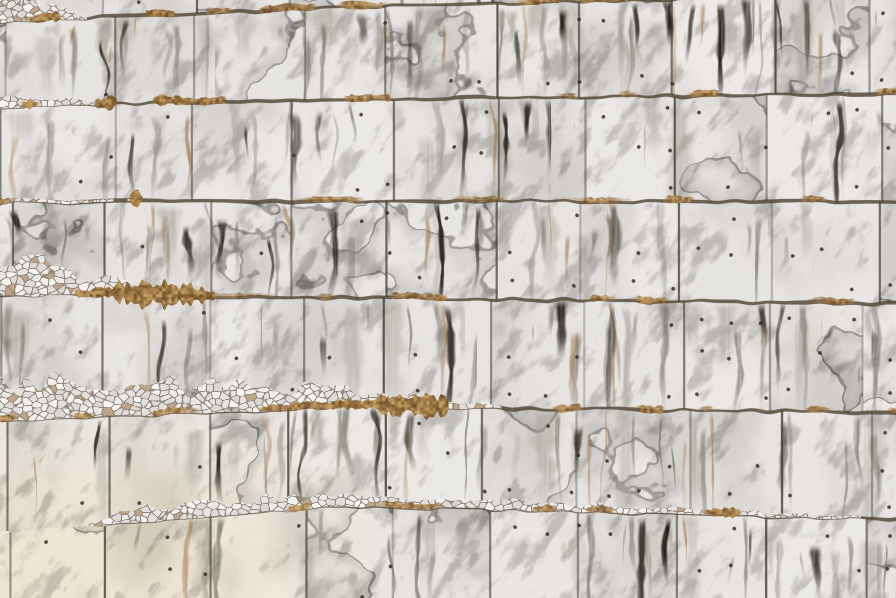
Write a Shadertoy shader that draws this texture.

```glsl
// A terraced marble quarry wall: seven courses of pale sawn blocks under ledges.
// Ledges are bent lines; each course gets hashed joints, drill holes and
// runoff streaks, then cellular rubble and dry scrub lie on the ledges.

vec3 hash3(vec3 p) {
  p = fract(p * vec3(.1031, .1030, .0973));
  p += dot(p, p.yxz + 33.33);
  return fract((p.xxy + p.yxx) * p.zyx);
}

float noise(vec2 p) {
  vec2 i = floor(p), f = fract(p), e = vec2(0, 1);
  f *= f * (3. - 2. * f);
  return mix(mix(hash3(vec3(i, 7)).x, hash3(vec3(i + e.yx, 7)).x, f.x),
             mix(hash3(vec3(i + e, 7)).x, hash3(vec3(i + 1., 7)).x, f.x), f.y);
}

float fbm(vec2 p) {
  float sum = 0., amp = .5;
  for (int i = 0; i < 5; i++, amp *= .5) {
    sum += amp * noise(p);
    p = mat2(1.6, 1.2, -1.2, 1.6) * p + 5.3;
  }
  return sum;
}

// Smooth coverage of a band of half width w
float band(float d, float w) {
  return 1. - smoothstep(w, w + 1.5 / iResolution.y, abs(d));
}

// Runoff coverage in one course; v runs from 0 at its top to 1
float streaks(float x, float v, float row, float freq, float width, float density) {
  float cover = 0.;
  for (float j = -1.; j <= 1.; j++) {
    float id = floor(x * freq) + j;
    vec3 a = hash3(vec3(id, row, freq)), b = hash3(vec3(id, row + 31., freq));
    float bend = (noise(vec2(v * 3., id * 7.3 + row * 13.)) - .5) * .016;
    float d = abs(x - (id + .2 + .6 * a.x) / freq - bend);
    float reach = mix(.3, 1.5, a.y), start = b.x * b.x * .4;
    float w = width * mix(.4, 1.4, a.z) * (1.1 - .5 * v / reach);
    w = max(w * (.6 + .8 * noise(vec2(id * 5., v * 9.))), .001);
    float s = 1. - smoothstep(.25 * w, w, d);
    s *= smoothstep(start - .03, start + .08, v) * (1. - smoothstep(.5 * reach, reach, v));
    cover = max(cover, s * step(b.y, density) * (.5 + .5 * b.z));
  }
  return cover;
}

// Nearest two distances and the tone of the nearest stone
vec3 stones(vec2 p) {
  vec3 best = vec3(9, 9, 0);
  for (int k = 0; k < 9; k++) {
    vec2 cell = floor(p) + vec2(k % 3 - 1, k / 3 - 1);
    vec3 h = hash3(vec3(cell, 3));
    float d = length(cell + h.xy - p);
    if (d < best.x) best = vec3(d, best.x, h.z);
    else best.y = min(best.y, d);
  }
  return best;
}

void mainImage(out vec4 fragColor, in vec2 fragCoord) {
  vec2 p = fragCoord / iResolution.y;
  float x = p.x, t = 1. - p.y;

  // Ledge depth at the left edge, the bend and the right edge
  vec3 ledges[6] = vec3[6](vec3(.036, .012, -.01), vec3(.178, .166, .157), vec3(.338, .336, .337),
                           vec3(.492, .498, .508), vec3(.703, .68, .69), vec3(.89, .845, .868));
  // Rubble height on each ledge and where it runs out
  vec2 heaps[6] = vec2[6](vec2(.045, .15), vec2(.016, .18), vec2(.003, .3),
                          vec2(.056, .31), vec2(.066, .85), vec2(.024, 1.5));
  float row = 0., top = -.13, bottom = 1.04, seam = 0., rubble = 0., scrub = 0.;
  for (int i = 0; i < 6; i++) {
    float k = float(i), end = heaps[i].y;
    vec3 l = ledges[i];
    float edge = x < .58 ? mix(l.x, l.y, x / .58) : mix(l.y, l.z, (x - .58) / .92);
    edge += (noise(vec2(x * 35., k)) - .5) * .005;
    float shown = i == 5 ? smoothstep(.14, .2, x) : 1., above = edge - t;
    if (above < 0.) { row = k + 1.; top = edge; }
    else bottom = min(bottom, edge);
    seam = max(seam, shown * band(above, .0007 + .0018 * noise(vec2(x * 14., k + 20.))));
    float high = heaps[i].x * clamp(1.3 - 1.3 * x / end, 0., 1.) * shown;
    high *= .55 + .7 * noise(vec2(x * 45., k * 9.));
    rubble = max(rubble, band(above - .5 * high, .5 * high) * step(.001, high));
    float growth = smoothstep(.45, .75, noise(vec2(x * 22., k + 40.)));
    growth *= .3 + exp(-pow(abs(x - end * .85) / .1, 2.));
    float tuft = .013 * growth * (.5 + noise(vec2(x * 160., k))) * shown;
    scrub = max(scrub, band(above - .003, tuft) * smoothstep(.1, .35, growth) * shown);
  }
  float v = (t - top) / (bottom - top);

  // Sawn blocks, nearly aligned from course to course
  float joint = 1., block = 0., nearest = 9., slot = floor((x - .018) / .16 + .5);
  for (float j = slot - 1.; j <= slot + 1.; j++) {
    vec3 h = hash3(vec3(j, row, 11));
    float d = x - j * .16 - .018 - (h.x - .5) * .035;
    if (d > 0.) block = j;
    if (abs(d) < nearest) { nearest = abs(d); joint = h.y; }
  }
  vec3 tone = hash3(vec3(block, row, 5));

  // Marble: clouds, slanted grain and chipped faces
  float cloud = fbm(p * vec2(7, 5) + tone.xy * 4.);
  float grain = fbm(vec2(x * 40. + t * 26., t * 20. - x * 11.));
  vec3 col = mix(vec3(.925, .915, .905), vec3(.81, .8, .78), smoothstep(.42, .78, cloud) * .8 + .22 * tone.z);
  col -= .16 * smoothstep(.5, .75, grain);
  col *= mix(vec3(1), vec3(1.02, .99, .93), smoothstep(.6, .95, t) * (1. - smoothstep(.2, .8, x)));
  float chip = fbm(p * vec2(5, 6) + tone.yz * 7.) - .5;
  float shade = .28 * (1. - smoothstep(.002, .012, abs(chip)));
  shade += .09 * smoothstep(0., .01, chip) * (1. - smoothstep(.01, .12, chip));
  col -= step(.55, tone.x) * shade;

  // Runoff, from broad grey washes to narrow rust and black lines
  float wet = smoothstep(.25, .7, noise(vec2(x * 6., row * 5.3 + 2.))) * mix(.65, 1., smoothstep(.3, .9, x));
  float fibre = .5 + .5 * noise(vec2(x * 260., t * 14.));
  col = mix(col, vec3(.65, .64, .6), .75 * fibre * streaks(x, v, row, 16., .022, .25 + .5 * wet));
  col = mix(col, vec3(.46, .45, .4), .85 * fibre * streaks(x, v, row, 42., .007, .1 + .4 * wet));
  col = mix(col, vec3(.62, .46, .27), .85 * fibre * streaks(x, v, row, 30., .005, .05 + .2 * wet));
  col = mix(col, vec3(.14, .11, .08), min(1., 1.3 * fibre) * streaks(x, v, row, 21., .0085, .06 + .4 * wet));

  // Joints, seams and drill holes
  col = mix(col, vec3(.25, .23, .19), band(nearest, .0006) * mix(.25, .85, joint));
  col = mix(col, vec3(.3, .26, .2), seam * .8);
  vec2 grid = vec2(x / .052, v * 3.);
  vec3 drill = hash3(vec3(floor(grid), row + 60.));
  vec2 hole = (fract(grid) - .35 - .3 * drill.xy) * vec2(.052, (bottom - top) / 3.);
  col = mix(col, vec3(.22, .17, .15), .85 * step(drill.z, .15 + .3 * smoothstep(.5, 1.1, x)) * band(length(hole), .0018));

  // Rubble and scrub
  vec3 s = stones(p * vec2(75, 95));
  vec3 heap = mix(vec3(.56, .53, .49), vec3(.97, .96, .95) - .13 * s.z, smoothstep(.02, .22, s.y - s.x));
  col = mix(col, mix(heap, vec3(.66, .52, .36), .6 * step(.93, s.z)), rubble);
  col = mix(col, mix(vec3(.4, .26, .1), vec3(.8, .63, .36), noise(p * 190.)), scrub * .9);
  fragColor = vec4(clamp(col, 0., 1.), 1);
}
```
